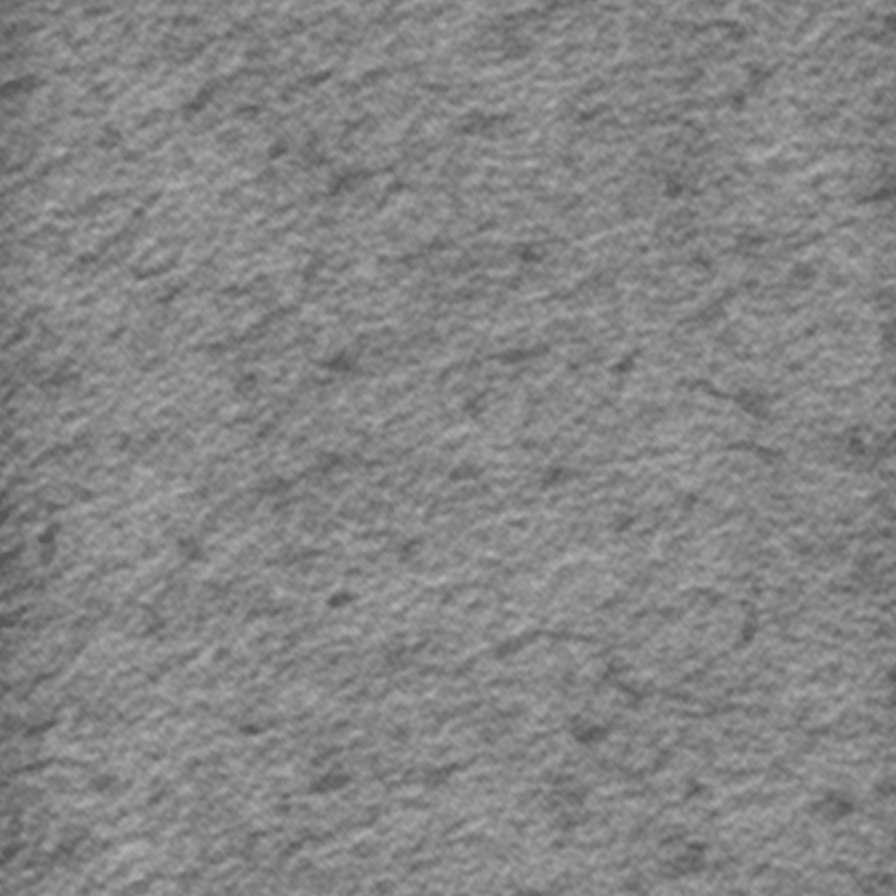
Give the GLSL for this texture, as a WebGL 1 fragment shader.

```glsl
precision highp float;
// Rough grey stone: slanted, finely grained relief with creases and small dark pits.
uniform vec2 u_resolution;

float hash(vec2 p) {
  return fract(sin(dot(p, vec2(127.1, 311.7))) * 43758.5453);
}

mat2 rotation(float angle) {
  float c = cos(angle), s = sin(angle);
  return mat2(c, -s, s, c);
}

// Contribution of one lattice corner with a random unit gradient
float corner(vec2 cell, vec2 offset) {
  float angle = 6.2832 * hash(cell);
  return dot(vec2(cos(angle), sin(angle)), offset);
}

// Gradient noise, roughly -0.7 to 0.7
float noise(vec2 p) {
  vec2 i = floor(p), f = fract(p);
  vec2 e = vec2(1.0, 0.0);
  vec2 w = f * f * f * (f * (f * 6.0 - 15.0) + 10.0);
  float low = mix(corner(i, f), corner(i + e, f - e), w.x);
  float high = mix(corner(i + e.yx, f - e.yx), corner(i + 1.0, f - 1.0), w.x);
  return mix(low, high, w.y);
}

// Surface height: slanted clumps in q carrying rounder grains in p
float height(vec2 p, vec2 q) {
  return 0.6 * noise(q * vec2(20.0, 38.0))
       + 0.9 * noise(q * vec2(38.0, 58.0) + 17.3)
       + 0.8 * noise(rotation(0.5) * p * vec2(66.0, 76.0) + 41.7)
       + 0.5 * noise(rotation(1.1) * p * 118.0 + 83.1);
}

// Sparse hollows, one at most per grid cell
float pits(vec2 p) {
  vec2 grid = p * 7.0;
  float depth = 0.0;
  for (int y = -1; y <= 1; y++) {
    for (int x = -1; x <= 1; x++) {
      vec2 cell = floor(grid) + vec2(float(x), float(y));
      float seed = hash(cell + 5.3);
      vec2 center = cell + vec2(hash(cell + 11.9), hash(cell + 23.1));
      float tilt = seed < 0.07 ? 1.4 : 0.4;
      vec2 d = rotation(tilt) * (grid - center);
      d /= vec2(mix(0.08, 0.3, pow(hash(cell + 37.7), 2.0)), 0.07);
      float ragged = length(d) + 0.9 * noise(p * 60.0);
      depth = max(depth, step(seed, 0.2) * (1.0 - smoothstep(0.5, 1.3, ragged)));
    }
  }
  return depth;
}

void main() {
  vec2 p = gl_FragCoord.xy / u_resolution;

  // Grain direction climbs to the right and flattens along the way
  vec2 q = vec2(p.x + 0.35 * p.y, p.y - 0.55 * p.x + 0.25 * p.x * p.x);
  q += 0.012 * vec2(noise(p * 11.0), noise(p * 11.0 + 31.0));
  q += 0.004 * vec2(noise(p * 34.0 + 7.0), noise(p * 34.0 + 53.0));

  // Relief lit from above
  float surface = height(p, q);
  vec2 toLight = vec2(-0.001, 0.006);
  float relief = surface - height(p + toLight, q + toLight);
  float grey = 0.533 + 0.07 * surface + 0.068 * relief;

  // Broad mottling, dark creases and fine steep fibres
  grey += 0.05 * noise(p * 5.0 + 3.7) + 0.05 * noise(q * vec2(8.0, 15.0) + 9.2);
  float crease = noise(q * vec2(16.0, 34.0) + 61.0);
  grey -= 0.1 * smoothstep(0.12, 0.55, crease);
  grey += 0.03 * noise(rotation(-0.95) * p * vec2(70.0, 210.0));

  grey -= 0.09 * pits(p);

  // Shaded side edges
  grey -= 0.06 * (1.0 - smoothstep(0.0, 0.08, p.x));
  grey -= 0.03 * smoothstep(0.94, 1.0, p.x);

  gl_FragColor = vec4(vec3(clamp(grey, 0.35, 0.69)), 1.0);
}
```
